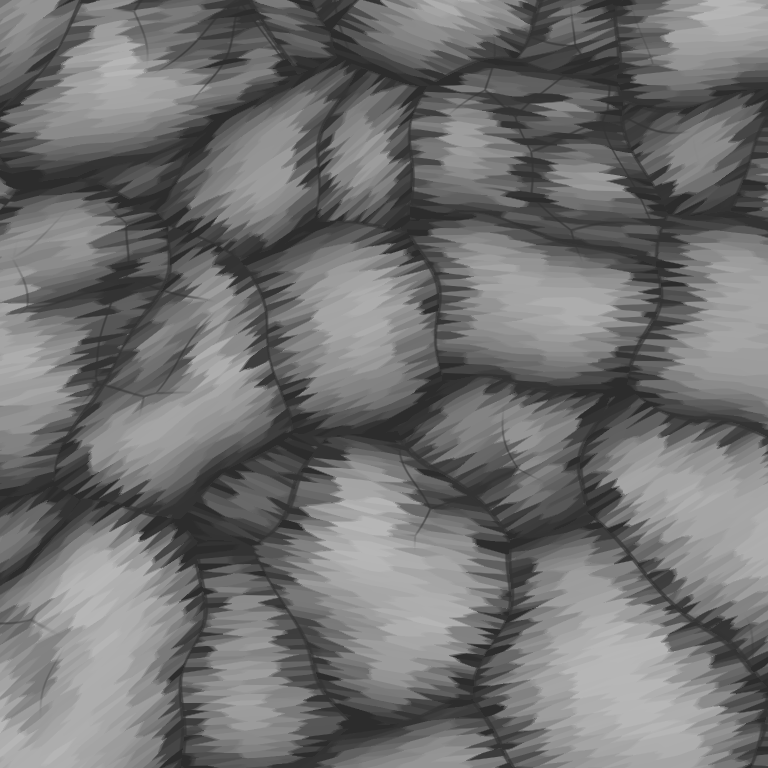
A Shadertoy shader for this texture:

```glsl
// Grey wall of rounded, creased boulders painted in short flat brush strokes.

const float GAP_TONE    = 0.185;  // darkest grey, between stones
const float DOME_TONE   = 0.53;   // rise from gap to stone top
const float DOME_WIDTH  = 0.037;  // how fast a stone rises from its edge
const float TILT        = 0.10;   // light falling from the upper right
const float STONE_VARY  = 0.07;   // tone difference between stones
const float TONE_STEP   = 0.034;  // paint is mixed in discrete greys
const float STROKE_VARY = 0.022;
const vec2  STROKE_SIZE = vec2(0.046, 0.0068);
const float BASE_SCALE  = 3.1;    // stones per canvas at the bottom
const float TOP_SCALE   = 2.3;    // extra density toward the top
const float SIZE_SPREAD = 0.6;
const float JITTER      = 0.85;
const float ROUNDNESS   = 15.0;
const float CREASE_SCALE = 1.8;
const float CREASE_FADE = 0.13;
const float CRACK_WIDTH = 0.0022;
const float CRACK_TONE  = 0.20;

vec2 hash2(vec2 p) {
    vec3 a = fract(p.xyx * vec3(0.1031, 0.1030, 0.0973));
    a += dot(a, a.yzx + 33.33);
    return fract((a.xx + a.yz) * a.zy);
}

struct Cell {
    float soft;   // rounded distance to the border
    float sharp;  // exact distance to the border
    vec2 id;
    vec2 local;   // position relative to the seed
};

vec2 seedOffset(vec2 g, vec2 q) {
    return g + 0.5 + JITTER * (hash2(g) - 0.5) - q;
}

float weight(vec2 g, float spread) {
    return spread * hash2(g + 71.0).x;
}

// Weighted cellular noise with border distances
Cell cellular(vec2 q, float spread, int reach) {
    vec2 base = floor(q), id = base, seed = vec2(0.0);
    float best = 1e3;
    for (int j = -reach; j <= reach; j++)
    for (int i = -reach; i <= reach; i++) {
        vec2 g = base + vec2(i, j), r = seedOffset(g, q);
        float d = dot(r, r) - weight(g, spread);
        if (d < best) { best = d; id = g; seed = r; }
    }
    float sum = 1e-6, sharp = 1e3;
    for (int j = -reach; j <= reach; j++)
    for (int i = -reach; i <= reach; i++) {
        vec2 g = base + vec2(i, j), r = seedOffset(g, q);
        if (g == id) continue;
        float gap = (dot(r, r) - weight(g, spread) - best) / (2.0 * length(r - seed));
        sum += exp(-ROUNDNESS * gap);
        sharp = min(sharp, gap);
    }
    return Cell(max(0.0, -log(sum) / ROUNDNESS), sharp, id, -seed);
}

// Bends the canvas and packs stones tighter toward the top
vec2 wallSpace(vec2 p) {
    p += 0.016 * sin(p.yx * vec2(17.0, 14.0) + vec2(0.6, 2.1));
    p += 0.006 * sin(p.yx * vec2(43.0, 37.0) + vec2(3.0, 0.4));
    return vec2((p.x - 0.5) * (BASE_SCALE + TOP_SCALE * p.y),
                p.y * (BASE_SCALE + 0.5 * TOP_SCALE * p.y)) + 7.35;
}

float wallScale(vec2 p) { return BASE_SCALE + TOP_SCALE * p.y; }

// Where stones are split by smaller creases
float creaseMask(vec2 p) {
    float wave = sin(9.0 * p.x + 4.0 * p.y + 1.0) * sin(8.0 * p.y - 3.0 * p.x + 0.5);
    return smoothstep(-0.3, 0.9, wave + 0.8 * (p.y - 0.5));
}

// Smooth shading of the stones
float stoneTone(vec2 p) {
    vec2 q = wallSpace(p);
    float scale = wallScale(p);
    Cell stone = cellular(q, SIZE_SPREAD, 2);
    Cell crease = cellular(q * CREASE_SCALE + 3.7, 0.0, 1);
    float edge = min(stone.soft / scale,
        crease.soft / (scale * CREASE_SCALE) + CREASE_FADE * (1.0 - creaseMask(p)));
    float dome = 1.0 - exp(-edge / DOME_WIDTH);
    float light = TILT * dot(stone.local, vec2(0.5, 0.8))
                + STONE_VARY * (hash2(stone.id + 19.0).y - 0.5)
                + 0.025 * sin(21.0 * p.x + 3.0 * sin(13.0 * p.y));
    return GAP_TONE + dome * (DOME_TONE + light);
}

// One flat dab of paint
float dab(vec2 centre, vec2 id) {
    float tone = stoneTone(centre) + STROKE_VARY * (hash2(id + 5.0).x - 0.5);
    return mix(tone, TONE_STEP * floor(tone / TONE_STEP + 0.5), 0.75);
}

void mainImage(out vec4 fragColor, in vec2 fragCoord) {
    vec2 p = fragCoord / iResolution.y;
    float pixel = 1.0 / iResolution.y;
    vec2 q = wallSpace(p);
    Cell stone = cellular(q, SIZE_SPREAD, 2);

    // Brush strokes follow one direction on each stone
    float angle = 0.15 + 1.2 * (hash2(stone.id + 43.0).x - 0.5);
    mat2 turn = mat2(cos(angle), sin(angle), -sin(angle), cos(angle));
    vec2 s = (p * turn) / STROKE_SIZE;
    vec2 id1 = vec2(0.0), id2 = id1, c1 = id1, c2 = id1;
    float d1 = 1e3, d2 = 1e3;
    for (int j = -1; j <= 1; j++)
    for (int i = -1; i <= 1; i++) {
        vec2 g = floor(s) + vec2(i, j), c = g + hash2(g);
        float d = distance(c, s);
        if (d < d1) { d2 = d1; c2 = c1; id2 = id1; d1 = d; c1 = c; id1 = g; }
        else if (d < d2) { d2 = d; c2 = c; id2 = g; }
    }
    float blend = 0.5 - 0.5 * smoothstep(0.0, pixel / STROKE_SIZE.y, d2 - d1);
    float tone = mix(dab(turn * (c1 * STROKE_SIZE), id1),
                     dab(turn * (c2 * STROKE_SIZE), id2), blend);

    // Thin dark cracks along borders and creases
    float scale = wallScale(p);
    Cell crease = cellular(q * CREASE_SCALE + 3.7, 0.0, 1);
    float width = CRACK_WIDTH * (0.6 + 0.5 * sin(31.0 * p.x + 23.0 * p.y));
    float border = 1.0 - smoothstep(width, width + 2.0 * pixel, stone.sharp / scale);
    float split = 1.0 - smoothstep(0.0, 2.0 * pixel, crease.sharp / (scale * CREASE_SCALE));
    float crack = max(0.7 * border, 0.7 * split * smoothstep(0.6, 1.0, creaseMask(p)));
    tone = mix(tone, min(tone, CRACK_TONE), crack);

    fragColor = vec4(vec3(tone), 1.0);
}
```
